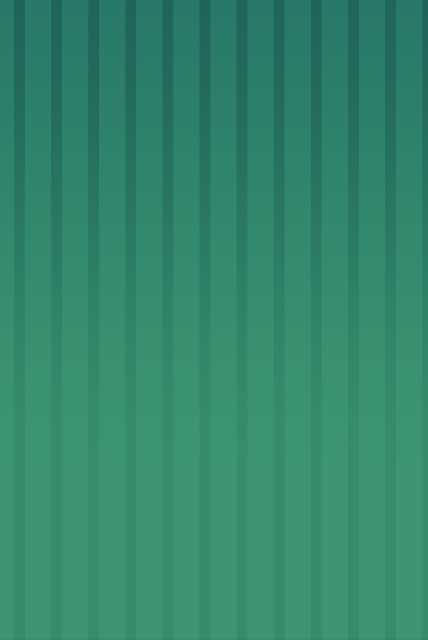
Reproduce this pattern procedurally as a Shadertoy shader.

```glsl
// Green vertical gradient with narrow darker stripes that fade toward the bottom.

// Coverage of a stripe that starts each period; lengths are in canvas widths.
float stripeMask(float x, float period, float width, float blur) {
    float offset = mod(x - 0.5 * width + 0.5 * period, period) - 0.5 * period;
    return 1.0 - smoothstep(-blur, blur, abs(offset) - 0.5 * width);
}

// Background colour by depth: 0 at the top, 1 at the bottom.
vec3 backgroundColor(float depth) {
    vec3 teal = vec3(0.153, 0.465, 0.408);
    vec3 middle = vec3(0.186, 0.524, 0.425);
    vec3 green = vec3(0.238, 0.588, 0.443);
    vec3 color = mix(teal, middle, smoothstep(-0.1, 0.36, depth));
    return mix(color, green, smoothstep(0.2, 0.76, depth));
}

void mainImage(out vec4 fragColor, in vec2 fragCoord) {
    vec2 uv = fragCoord / iResolution.xy;
    float depth = 1.0 - uv.y;
    vec3 color = backgroundColor(depth);

    // Stripes: strongest at the top, faint below the middle
    float stripe = stripeMask(uv.x - 0.0327, 0.0867, 0.0254, 0.7 / iResolution.x);
    float fade = smoothstep(0.05, 0.65, depth);
    vec3 shade = mix(vec3(0.80, 0.835, 0.875), vec3(0.89, 0.935, 0.955), fade);
    color *= mix(vec3(1.0), shade, stripe);

    // Thin shadow along the bottom edge
    color *= 1.0 - 0.05 * (1.0 - smoothstep(0.001, 0.004, uv.y));

    fragColor = vec4(color, 1.0);
}
```
